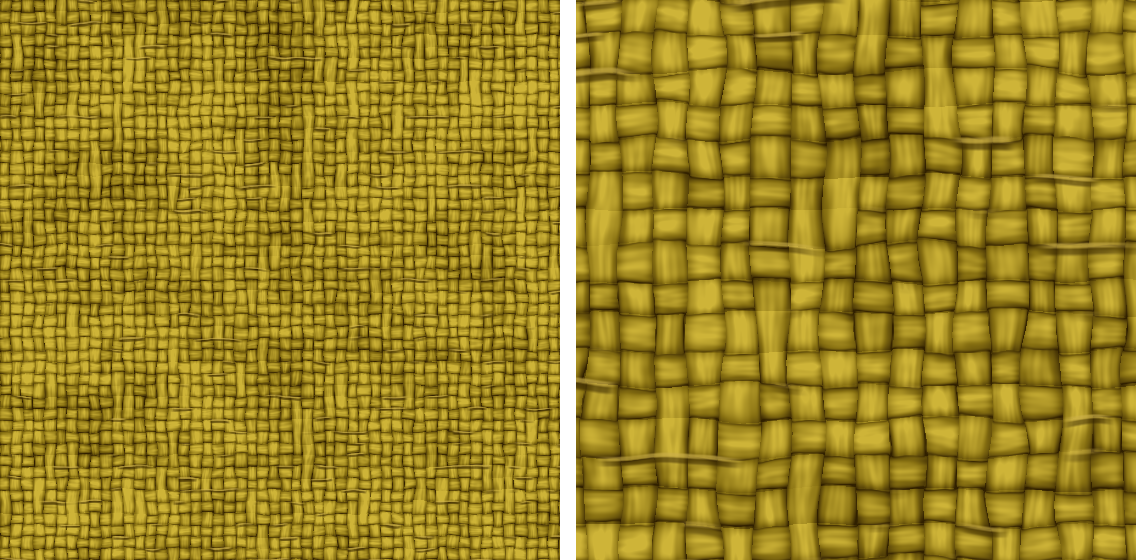
Left, the full canvas; right, a detail of the centre.
Give the GLSL for this texture, as a three.js fragment shader.

```glsl
#define THREADS vec2(50.0, 48.0)
#define WOBBLE vec2(0.36, 0.28)
#define HALF_WIDTH 0.51
#define WIDTH_VARIATION 0.08
#define FLOAT_CHANCE 0.09
#define FIBRE_STRENGTH 0.24
#define CELL_VARIATION 0.15
#define BROAD_VARIATION 0.20
#define SHADOW_COLOR vec3(0.19, 0.125, 0.0)
#define YARN_COLOR vec3(0.53, 0.44, 0.07)
#define LIGHT_COLOR vec3(0.77, 0.67, 0.20)
#define STRAND_COLOR vec3(0.80, 0.69, 0.29)

varying vec2 vUv;

float hash(vec2 p) {
  return fract(sin(dot(p, vec2(127.1, 311.7))) * 43758.55);
}

vec2 gradientAt(vec2 p) {
  float angle = 6.2832 * hash(p);
  return vec2(cos(angle), sin(angle));
}

float gradientNoise(vec2 p) {
  vec2 i = floor(p);
  vec2 f = p - i;
  vec2 u = f * f * f * (f * (f * 6.0 - 15.0) + 10.0);
  vec2 e = vec2(1.0, 0.0);
  float low = mix(dot(gradientAt(i), f),
                  dot(gradientAt(i + e.xy), f - e.xy), u.x);
  float high = mix(dot(gradientAt(i + e.yx), f - e.yx),
                   dot(gradientAt(i + e.xx), f - e.xx), u.x);
  return mix(low, high, u.y);
}

// 1 where the vertical thread lies on top, with occasional long floats
float warpOver(vec2 cell) {
  float parity = mod(cell.x + cell.y, 2.0);
  return max(parity, step(1.0 - FLOAT_CHANCE, hash(cell + 41.0)));
}

// Rounded cross section of a thread, 0 at its sides
float threadProfile(float offset, float variation) {
  float u = offset / (HALF_WIDTH + WIDTH_VARIATION * variation);
  return sqrt(max(1.0 - u * u, 0.0));
}

// Darkens toward the sides and where the thread dives under
float threadShade(float profile, float lift) {
  float side = mix(0.10, 1.0, pow(profile, 1.25));
  return side * mix(0.30, 1.0, smoothstep(0.1, 0.95, lift));
}

void main() {
  vec2 p = vUv * THREADS;
  vec2 canvasPoint = p;

  // Uneven spacing and wandering threads
  vec2 bend = vec2(gradientNoise(p * vec2(0.75, 0.38)),
                   gradientNoise(p * vec2(0.38, 0.75) + 17.3));
  p += WOBBLE * bend;
  vec2 cell = floor(p);
  vec2 f = p - cell - 0.5;

  // Height of each thread between consecutive crossings
  vec2 nextCell = cell + sign(f);
  vec2 blend = smoothstep(0.0, 1.0, abs(f));
  float over = warpOver(cell);
  float warpLift = mix(over, warpOver(vec2(cell.x, nextCell.y)), blend.y);
  float weftLift = 1.0 - mix(over, warpOver(vec2(nextCell.x, cell.y)), blend.x);

  // Thickness varies along every thread
  float warpWidth = gradientNoise(vec2(cell.x * 7.31, p.y * 0.55)) * 1.5;
  float weftWidth = gradientNoise(vec2(p.x * 0.55, cell.y * 7.31) + 9.0) * 1.5;
  float warpRound = threadProfile(f.x, warpWidth);
  float weftRound = threadProfile(f.y, weftWidth - 0.3);

  // Fine fibres run along each thread
  float warpFibre = gradientNoise(p * vec2(6.0, 0.9));
  float weftFibre = gradientNoise(p * vec2(1.1, 6.0) + 53.0);
  float warpTone = threadShade(warpRound, warpLift) + FIBRE_STRENGTH * warpFibre;
  float weftTone = threadShade(weftRound, weftLift) + FIBRE_STRENGTH * weftFibre;
  float heightGap = warpLift + 0.6 * warpRound + 0.10
                  - weftLift - 0.6 * weftRound;
  float warpMask = smoothstep(-0.10, 0.10, heightGap);
  float tone = mix(weftTone - 0.03, warpTone, warpMask);

  // Contact shadow and overhead light
  tone -= 0.13 * (1.0 - smoothstep(0.0, 0.25, abs(heightGap)));
  tone += 0.14 * f.y - 0.07 * f.x;

  // Uneven dye: per crossing, per thread and in broad patches
  tone += CELL_VARIATION * (hash(cell + 5.0) - 0.5);
  tone += 0.07 * (hash(vec2(cell.x, 3.0)) + hash(vec2(8.0, cell.y)) - 1.0);
  tone += BROAD_VARIATION * (gradientNoise(canvasPoint * 0.14)
                           + 0.7 * gradientNoise(canvasPoint * 0.42 + 31.0));
  tone += 0.14 * gradientNoise(p * 1.7);
  tone = clamp(tone + 0.03, 0.0, 1.06);

  vec3 color = mix(SHADOW_COLOR, YARN_COLOR, min(tone / 0.6, 1.0));
  color = mix(color, LIGHT_COLOR, max(tone - 0.6, 0.0) / 0.4);

  // Loose pale strands in some gaps between rows, each with a thin shadow
  float row = floor(p.y + 0.5);
  float strandPath = 0.10 * gradientNoise(vec2(p.x * 0.7, row * 3.7));
  float strandOffset = p.y - row - strandPath;
  float strandRun = smoothstep(0.20, 0.36,
                    gradientNoise(vec2(p.x * 0.33, row * 5.37 + 2.5)));
  float shadowLine = 1.0 - smoothstep(0.04, 0.14, abs(strandOffset + 0.14));
  float strandLine = 1.0 - smoothstep(0.025, 0.10, abs(strandOffset));
  color = mix(color, SHADOW_COLOR, 0.5 * shadowLine * strandRun);
  color = mix(color, STRAND_COLOR, 0.65 * strandLine * strandRun);

  gl_FragColor = vec4(color, 1.0);
}
```
